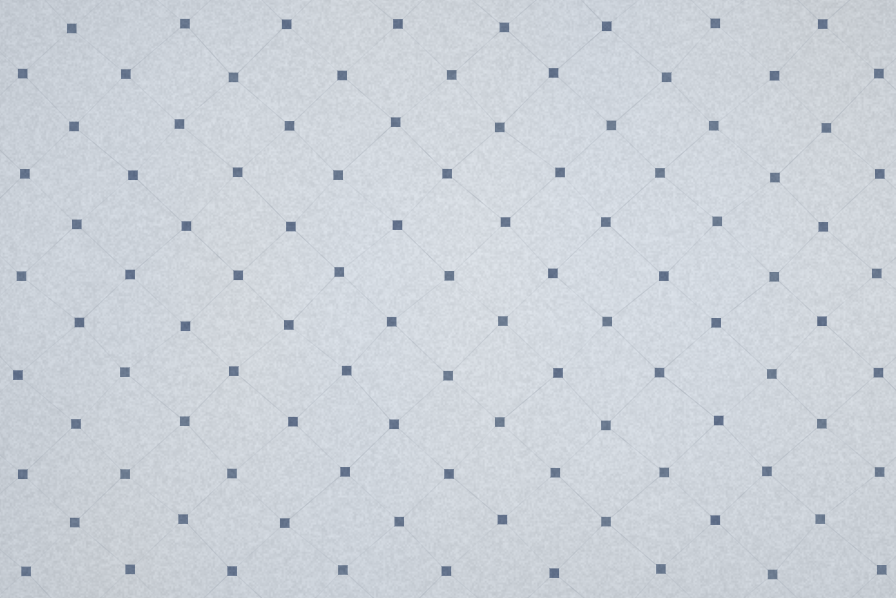
Write a WebGL 1 fragment shader that draws this pattern.

```glsl
precision highp float;

uniform vec2 u_resolution;

// Lengths are fractions of the canvas height.
const vec2 PERIOD = vec2(0.1789, 0.1660);
const vec2 ANCHOR = vec2(0.0362, 0.0440);
const vec2 JITTER = vec2(0.0075, 0.0050);
const float SQUARE_HALF = 0.0080;
const float LINE_HALF = 0.0009;
const float LINE_STRENGTH = 0.62;
const float GRAIN_FREQUENCY = 330.0;
const float GRAIN_AMOUNT = 0.085;

const vec3 PAPER = vec3(0.822, 0.842, 0.863);
const vec3 COOL_TINT = vec3(-0.012, -0.004, 0.010);
const vec3 LINE_COLOR = vec3(0.66, 0.69, 0.73);
const vec3 SQUARE_DARK = vec3(0.37, 0.43, 0.535);
const vec3 SQUARE_LIGHT = vec3(0.43, 0.49, 0.57);

float hash(vec2 p) {
    vec3 q = fract(p.xyx * 0.1031);
    q += dot(q, q.yzx + 33.33);
    return fract((q.x + q.y) * q.z);
}

float valueNoise(vec2 p) {
    vec2 i = floor(p);
    vec2 f = fract(p);
    f = f * f * (3.0 - 2.0 * f);
    float low = mix(hash(i), hash(i + vec2(1.0, 0.0)), f.x);
    float high = mix(hash(i + vec2(0.0, 1.0)), hash(i + 1.0), f.x);
    return mix(low, high, f.y);
}

float coverage(float dist, float pixel) {
    return clamp(0.5 - dist / pixel, 0.0, 1.0);
}

float segmentDistance(vec2 p, vec2 a, vec2 b) {
    vec2 ab = b - a;
    float t = clamp(dot(p - a, ab) / dot(ab, ab), 0.0, 1.0);
    return length(p - a - ab * t);
}

float boxDistance(vec2 p, float halfSize) {
    vec2 d = abs(p) - halfSize;
    return length(max(d, 0.0)) + min(max(d.x, d.y), 0.0);
}

// Diagonal lattice: every integer pair is one knot.
vec2 toLattice(vec2 p) {
    vec2 g = (p - ANCHOR) / PERIOD;
    return vec2(g.x + g.y, g.x - g.y);
}

vec2 knotPosition(vec2 id) {
    vec2 center = ANCHOR + 0.5 * PERIOD * vec2(id.x + id.y, id.x - id.y);
    vec2 offset = vec2(hash(id + 71.0), hash(id + 137.0)) - 0.5;
    return center + 2.0 * JITTER * offset;
}

float threadMask(vec2 p, vec2 a, vec2 b, float seed, float pixel) {
    float strength = mix(0.45, 1.0, seed);
    return strength * coverage(segmentDistance(p, a, b) - LINE_HALF, pixel);
}

vec3 paperColor(vec2 p, float aspect, float grain) {
    // Broad shading, paler in the middle, with cool patches.
    vec2 c = vec2(p.x / aspect, p.y) - vec2(0.56, 0.52);
    float shade = 0.012 - 0.12 * dot(c, c);
    shade += 0.018 * (valueNoise(p * 3.5 + 20.0) - 0.5);
    float cool = valueNoise(vec2(p.x * 5.0, p.y * 2.0) + 50.0);
    return PAPER + shade + COOL_TINT * cool + GRAIN_AMOUNT * grain;
}

void main() {
    float pixel = 1.0 / u_resolution.y;
    float aspect = u_resolution.x * pixel;
    vec2 p = gl_FragCoord.xy * pixel;

    float grain = 0.6 * valueNoise(p * GRAIN_FREQUENCY)
                + 0.4 * valueNoise(p * GRAIN_FREQUENCY * 0.5 + 90.0) - 0.5;
    vec3 color = paperColor(p, aspect, grain);

    // Gather threads and squares from the nearby knots.
    vec2 nearest = floor(toLattice(p) + 0.5);
    float thread = 0.0;
    float square = 0.0;
    float tone = 0.0;
    for (int j = -1; j <= 1; j++) {
        for (int i = -1; i <= 1; i++) {
            vec2 id = nearest + vec2(float(i), float(j));
            vec2 knot = knotPosition(id);
            vec2 alongU = knotPosition(id + vec2(1.0, 0.0));
            vec2 alongV = knotPosition(id + vec2(0.0, 1.0));
            thread = max(thread, threadMask(p, knot, alongU, hash(id + 211.0), pixel));
            thread = max(thread, threadMask(p, knot, alongV, hash(id + 307.0), pixel));
            float mask = coverage(boxDistance(p - knot, SQUARE_HALF), pixel);
            square = max(square, mask);
            tone += hash(id + 401.0) * step(0.001, mask);
        }
    }

    // Worn threads fade in and out along their length.
    float wear = mix(0.35, 1.0, valueNoise(p * 70.0 + 30.0));
    color = mix(color, LINE_COLOR, thread * wear * LINE_STRENGTH);

    vec3 ink = mix(SQUARE_DARK, SQUARE_LIGHT, tone) + 0.08 * grain;
    color = mix(color, ink, square);
    gl_FragColor = vec4(color, 1.0);
}
```
